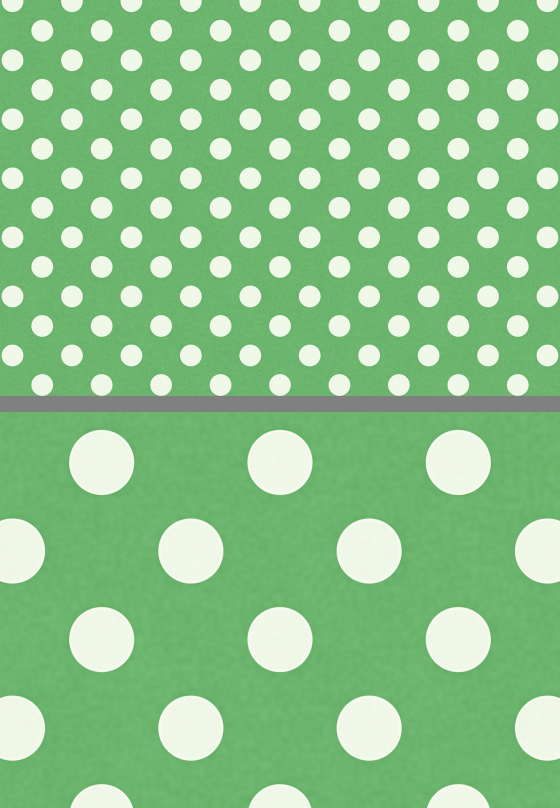
Top: the whole. Bottom: its middle third, enlarged.
Give the GLSL for this pattern, as a Shadertoy shader.

```glsl
#define PITCH vec2(0.1501, 0.1491)
#define ANCHOR_Y 0.6242
#define RADIUS 0.0274
#define RIM_WIDTH 0.0012
#define GROUND vec3(0.42, 0.71, 0.43)
#define DOT vec3(0.94, 0.97, 0.91)
#define RIM vec3(0.98, 0.99, 0.95)
#define GRAIN_SCALE 170.0
#define GROUND_GRAIN 0.045
#define DOT_GRAIN 0.014
#define SHADE 0.025

vec2 randomGradient(vec2 cell) {
    vec3 p = fract(cell.xyx * vec3(0.1031, 0.1030, 0.0973));
    p += dot(p, p.yzx + 33.33);
    float angle = 6.2832 * fract((p.x + p.y) * p.z);
    return vec2(cos(angle), sin(angle));
}

float gradientNoise(vec2 p) {
    vec2 i = floor(p), f = p - i;
    vec2 u = f * f * f * (f * (f * 6.0 - 15.0) + 10.0);
    vec2 e = vec2(0.0, 1.0);
    float a = dot(randomGradient(i), f);
    float b = dot(randomGradient(i + e.yx), f - e.yx);
    float c = dot(randomGradient(i + e.xy), f - e.xy);
    float d = dot(randomGradient(i + e.yy), f - e.yy);
    return mix(mix(a, b, u.x), mix(c, d, u.x), u.y);
}

// Fine paper grain over softer mottling
float paperGrain(vec2 p) {
    return 0.6 * gradientNoise(p * GRAIN_SCALE + 301.7)
         + 0.3 * gradientNoise(p * GRAIN_SCALE * vec2(0.3, 0.5) + 117.3)
         + 0.2 * gradientNoise(p * GRAIN_SCALE * 0.08 + 53.1);
}

// Signed distance to the nearest dot of one rectangular lattice
float latticeDistance(vec2 p) {
    vec2 local = (fract(p / PITCH + 0.5) - 0.5) * PITCH;
    return length(local) - RADIUS;
}

void mainImage(out vec4 fragColor, in vec2 fragCoord) {
    float pixel = 1.0 / iResolution.y;
    vec2 p = (fragCoord - vec2(0.5 * iResolution.x, 0.0)) * pixel;
    vec2 q = p - vec2(0.0, ANCHOR_Y);

    // Two lattices half a pitch apart make the staggered rows
    float dist = min(latticeDistance(q), latticeDistance(q + 0.5 * PITCH));
    float grain = paperGrain(p);

    // Ground, faintly darker next to each dot
    float shade = SHADE * exp(-max(dist, 0.0) / (2.0 * RIM_WIDTH));
    vec3 ground = GROUND + GROUND_GRAIN * grain - shade;

    // Dot with a thin bright rim
    float rim = smoothstep(-2.2 * RIM_WIDTH, -RIM_WIDTH, dist);
    vec3 dotColor = mix(DOT, RIM, 0.7 * rim) + DOT_GRAIN * grain;

    float coverage = 1.0 - smoothstep(-0.75 * pixel, 0.75 * pixel, dist);
    fragColor = vec4(mix(ground, dotColor, coverage), 1.0);
}
```
